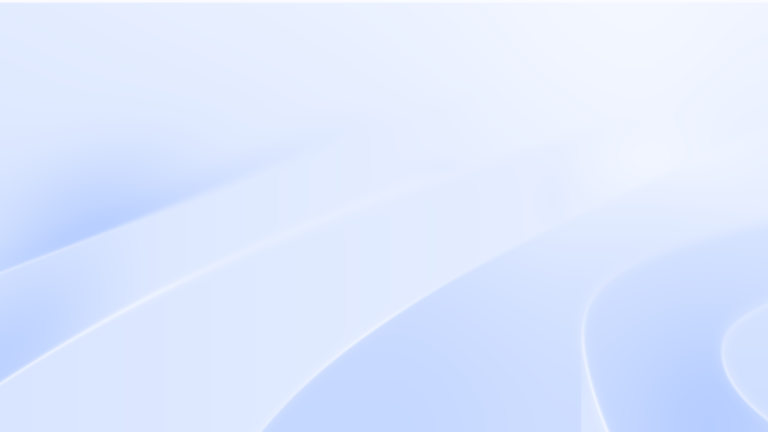
Give the GLSL for this background, as a WebGL 1 fragment shader.

```glsl
precision highp float;
uniform vec2 u_resolution;

float bell(float d, float width) {
    return exp(-d * d / (width * width));
}

float fall(float a, float b, float x) {
    return 1.0 - smoothstep(a, b, x);
}

// Signed distance to a curl opening rightwards; positive inside.
// Each arm is (scale, power) of its sideways bend.
float curl(vec2 p, vec2 tip, vec2 lower, vec2 upper) {
    float h = p.y - tip.y;
    vec2 arm = h < 0.0 ? lower : upper;
    h = max(abs(h), 1e-4);
    float bend = arm.x * pow(h, arm.y);
    float slope = bend * arm.y / h;
    return (p.x - tip.x - bend) / sqrt(1.0 + slope * slope);
}

// Sheet coverage below an edge, with a given softness
float cover(float d, float soft) {
    return smoothstep(-soft, soft, d);
}

void main() {
    vec2 p = gl_FragCoord.xy / u_resolution.y;
    float x = p.x;
    float y = p.y;

    // Distances below the three sweeping edges
    float dUpper = (0.368 + 0.39 * x - y) * 0.93;
    float dMiddle = (0.113 + x * (0.655 - 0.25 * x + 0.062 * x * x) - y) * 0.88;
    float t = x - 0.606;
    float decay = 0.17 * exp(-t / 0.22);
    float slope = 0.46 + decay / 0.22;
    float dLower = (0.17 + 0.46 * t - decay - y) / sqrt(1.0 + slope * slope);

    // Backdrop brightening to the upper right
    float tone = 0.865 + 0.034 * x + 0.07 * (y - 0.65);
    tone += 0.018 * bell(length(p - vec2(1.4, 0.88)), 0.35);
    tone -= 0.015 * smoothstep(1.45, 1.8, x);

    // Shadow above the upper sheet: a broad patch and a narrow trail
    float patchShade = bell(length((p - vec2(0.2, 0.5)) * vec2(0.62, 1.0) - vec2(0.0, 0.3) * (x - 0.2)), 0.14);
    float trail = bell(dUpper + 0.01, 0.045) * fall(0.4, 1.0, x);
    tone -= 0.1 * patchShade + 0.045 * trail;

    // Upper sheet
    float sheet = 0.845 + 0.055 * x;
    sheet -= 0.105 * bell(dMiddle + 0.05, 0.15) * fall(0.0, 0.38, x);
    sheet -= 0.035 * bell(length((p - vec2(1.06, 0.612)) * vec2(0.5, 1.4)), 0.035);
    float soft = 0.004 + 0.022 * smoothstep(0.1, 0.85, x);
    tone = mix(tone, sheet, cover(dUpper, soft) * fall(0.8, 1.2, x));
    tone += 0.055 * bell(dUpper, 0.004 + 0.01 * x) * fall(0.0, 0.4, x);

    // Middle sheet, with a glow behind the lower edge
    sheet = 0.85 + 0.038 * x;
    sheet -= 0.012 * bell(length((p - vec2(1.29, 0.56)) * vec2(1.5, 0.8)), 0.06);
    soft = 0.003 + 0.014 * smoothstep(0.2, 1.1, x);
    tone = mix(tone, sheet, cover(dMiddle, soft) * fall(1.2, 1.65, x + 0.4 * (y - 0.55)));
    tone += 0.03 * bell(dMiddle, 0.005 + 0.015 * x) * fall(0.3, 1.3, x);
    tone += 0.05 * bell(dMiddle, 0.005) * fall(0.2, 0.6, x);
    float glow = bell(length((p - vec2(1.5, 0.63)) * vec2(0.6, 1.0)), 0.09);
    tone = max(tone, mix(tone, 0.95, glow * 0.7));

    // Lower sheet, paler towards the right
    sheet = 0.773 + 0.32 * y * y + 0.033 * smoothstep(0.9, 1.35, x);
    soft = 0.004 + 0.01 * smoothstep(0.9, 1.65, x);
    tone = mix(tone, sheet, cover(dLower, soft) * fall(1.5, 1.95, x + 0.3 * (y - 0.5)));
    tone += 0.055 * bell(dLower, 0.004) * smoothstep(0.6, 0.85, x) * fall(0.87, 1.05, x);
    tone += 0.025 * bell(dLower, 0.014) * fall(0.7, 1.15, x);

    // Thin upright sliver beside the large curl
    tone = mix(tone, 0.86, cover(x - 1.345, 0.003) * fall(0.03, 0.25, y));

    // Large curl
    float dCurl = curl(p, vec2(1.35, 0.213), vec2(0.589, 1.5), vec2(15.8, 2.78));
    sheet = 0.79 + 0.24 * y * y;
    sheet -= 0.075 * bell(length((p - vec2(1.64, 0.02)) * vec2(1.0, 0.75)), 0.19);
    soft = 0.003 + 0.022 * smoothstep(1.37, 1.65, x);
    tone = mix(tone, sheet, cover(dCurl, soft));
    float rim = fall(0.18, 0.36, y);
    tone += 0.075 * rim * bell(dCurl, 0.005) + 0.022 * fall(0.3, 0.5, y) * bell(dCurl, 0.018);

    // Small curl at the right border
    float dSmall = curl(p, vec2(1.671, 0.19), vec2(4.06, 2.0), vec2(21.8, 2.4));
    sheet = 0.81 + 0.08 * y;
    tone = mix(tone, sheet, cover(dSmall, 0.005));
    tone += 0.07 * bell(dSmall, 0.004) * fall(0.12, 0.24, y);
    tone += 0.03 * bell(dSmall, 0.016);

    // Bright strip along the top
    tone = mix(tone, 0.975, smoothstep(0.991, 0.997, y));

    float shade = 1.0 - clamp(tone, 0.0, 1.0);
    gl_FragColor = vec4(1.0 - shade * vec3(1.0, 0.68, 0.0), 1.0);
}
```
